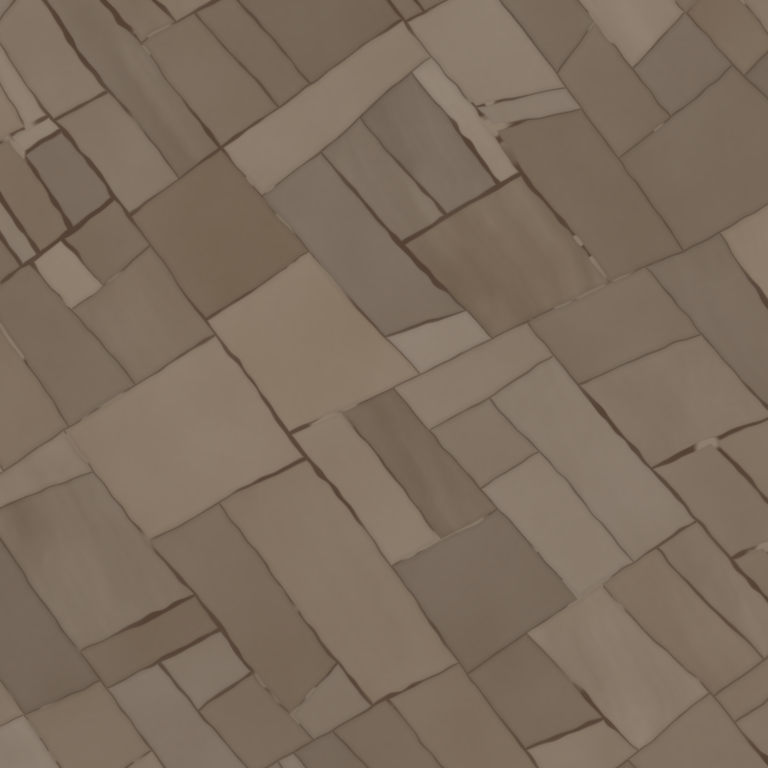
Reproduce this texture procedurally as a Shadertoy shader.

```glsl
// Irregular stone paving: worn brown-grey slabs laid on a slant with thin dark joints.
// A rotated square is cut again and again by slightly tilted lines into random quads;
// each quad gets its own tone, clouding and veins, and the cuts become ragged joints.

const vec3 STONE_MID = vec3(0.508, 0.447, 0.387);
const vec3 TONE_STEP = vec3(0.052, 0.052, 0.051);
const vec3 COOL_TINT = vec3(-0.006, 0.0, 0.008);
const vec3 JOINT_DARK = vec3(0.32, 0.25, 0.2);
const vec3 MORTAR_PALE = vec3(0.55, 0.49, 0.425);
const float FIELD_SIZE = 1.5;

struct Slab {
    float id;
    float area;
    float edge; // distance to the nearest joint
};

float hash(vec2 p) {
    return fract(sin(dot(p, vec2(127.1, 311.7))) * 43758.5453);
}

float noise(vec2 p) {
    vec2 cell = floor(p), f = fract(p);
    f = f * f * (3.0 - 2.0 * f);
    return mix(mix(hash(cell), hash(cell + vec2(1, 0)), f.x),
               mix(hash(cell + vec2(0, 1)), hash(cell + vec2(1, 1)), f.x), f.y);
}

float fbm(vec2 p) {
    float sum = 0.0, weight = 0.5;
    for (int i = 0; i < 4; i++) {
        sum += weight * noise(p);
        p = mat2(1.6, 1.2, -1.2, 1.6) * p + 7.3;
        weight *= 0.5;
    }
    return sum / 0.9375;
}

// Cuts the field into quads; uv stays local to the current quad
Slab findSlab(vec2 p) {
    vec2 uv = p / FIELD_SIZE + 0.5;
    vec2 size = vec2(FIELD_SIZE); // nominal size, same for the whole quad
    vec2 span = size;             // true width at this point
    Slab slab = Slab(1.0, FIELD_SIZE * FIELD_SIZE, 1.0);
    for (int level = 0; level < 11; level++) {
        float limit = mix(0.005, 0.06, pow(hash(vec2(slab.id, 1.7)), 1.5));
        if (slab.area < limit) break;

        bool cutAlong = size.y * 0.68 > size.x;
        if (cutAlong) { uv = uv.yx; size = size.yx; span = span.yx; }

        // Mostly even cuts, now and then a narrow sliver
        float middle = mix(0.34, 0.66, hash(vec2(slab.id, 2.3)));
        float sliver = hash(vec2(slab.id, 3.1));
        if (level > 3 && sliver < 0.28) middle = sliver < 0.14 ? 0.18 : 0.82;
        float tilt = (hash(vec2(slab.id, 4.9)) - 0.5) * 0.19;
        float cut = middle + tilt * (uv.y - 0.5);

        slab.edge = min(slab.edge, abs(uv.x - cut) * span.x);
        bool far = uv.x > cut;
        uv.x = far ? (uv.x - cut) / (1.0 - cut) : uv.x / cut;
        span.x *= far ? 1.0 - cut : cut;
        size.x *= far ? 1.0 - middle : middle;
        slab.id = slab.id * 2.0 + (far ? 1.0 : 0.0);
        slab.area = size.x * size.y;

        if (cutAlong) { uv = uv.yx; size = size.yx; span = span.yx; }
    }
    return slab;
}

// Tone of one slab with soft clouds, and veins on some slabs
vec3 stoneColor(vec2 p, Slab slab) {
    vec2 shift = 20.0 * vec2(hash(vec2(slab.id, 5.3)), hash(vec2(slab.id, 6.1)));
    float tone = 1.7 * hash(vec2(slab.id, 7.7)) - 0.95;
    tone += 0.8 * (1.0 - smoothstep(0.003, 0.009, slab.area));
    tone -= 1.3 * step(0.97, hash(vec2(slab.id, 8.9)));

    float clouds = fbm(p * 7.0 + shift) - 0.5;
    vec2 veinSpace = vec2(p.x * 34.0 + p.y * 3.0, p.y * 3.5) + shift;
    float veins = fbm(veinSpace + 2.0 * clouds) - 0.5;
    float veined = smoothstep(0.55, 0.9, hash(vec2(slab.id, 9.4)));
    tone += 1.1 * clouds + 1.4 * veined * veins;
    tone += 0.1 * (noise(p * 150.0) - 0.5);

    float cool = 2.0 * hash(vec2(slab.id, 10.6)) - 1.0 + clouds;
    return STONE_MID + TONE_STEP * tone + COOL_TINT * cool;
}

// Joints swell, thin out and fade; a few stretches hold pale mortar
vec3 addJoint(vec3 color, vec2 p, float edge) {
    float wear = smoothstep(0.4, 0.9, noise(p * 10.0 + 3.0));
    float ragged = noise(p * 60.0);
    float halfWidth = mix(0.0006, 0.003, wear) * (0.4 + 1.2 * ragged);
    float joint = 1.0 - smoothstep(halfWidth - 0.0014, halfWidth + 0.002, edge);
    float shade = 1.0 - smoothstep(0.0, 0.009, edge);
    float mortar = smoothstep(0.7, 0.8, noise(p * 13.0 + 40.0)) * smoothstep(0.35, 0.6, ragged);
    color *= 1.0 - 0.06 * shade;
    return mix(color, mix(JOINT_DARK, MORTAR_PALE, mortar), joint * mix(0.6, 0.95, wear));
}

void mainImage(out vec4 fragColor, in vec2 fragCoord) {
    vec2 p = (fragCoord - 0.5 * iResolution.xy) / max(iResolution.x, iResolution.y);

    // Slanted axes: x runs up to the right, y runs down to the right
    vec2 q = vec2(dot(p, vec2(0.835, 0.55)), dot(p, vec2(0.55, -0.835)));
    vec2 bend = vec2(noise(q * 9.0), noise(q * 9.0 + 31.0)) - 0.5;
    vec2 chips = vec2(noise(q * 55.0), noise(q * 55.0 + 17.0)) - 0.5;

    Slab slab = findSlab(q + 0.009 * bend + 0.0028 * chips);
    vec3 color = addJoint(stoneColor(q, slab), q, slab.edge);
    fragColor = vec4(color, 1.0);
}
```
